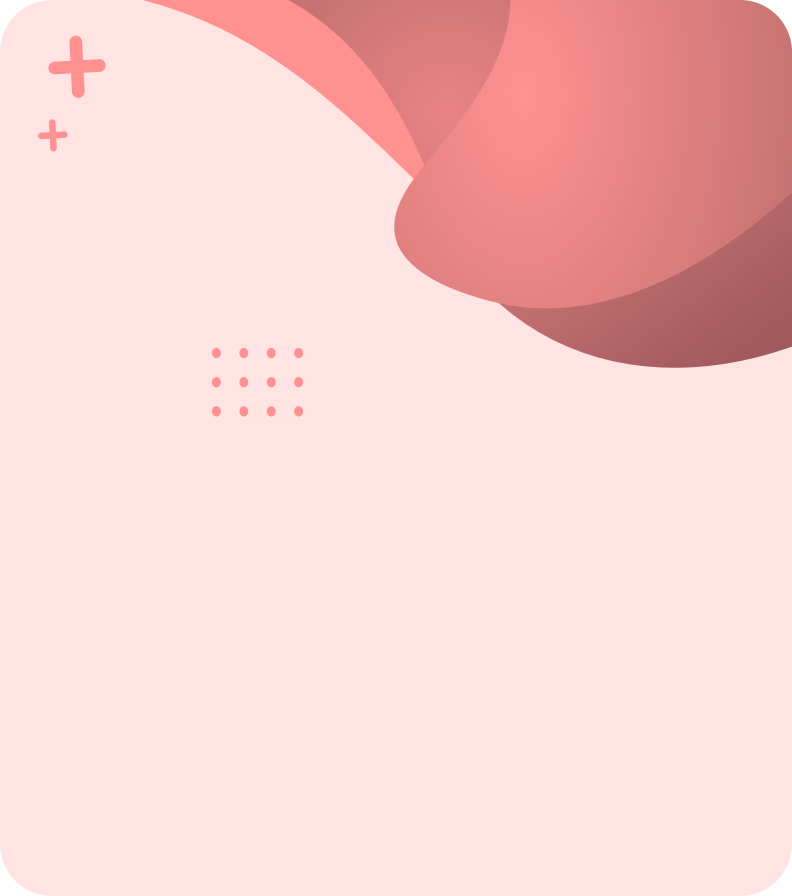
Give the GLSL for this background, as a WebGL 2 fragment shader.

```glsl
#version 300 es
precision highp float;

uniform vec2 u_resolution;
out vec4 fragColor;

const vec3 WHITE = vec3(1.0);
const vec3 BLUSH = vec3(1.0, 0.894, 0.890);
const vec3 CORAL = vec3(1.0, 0.570, 0.570);
const vec3 ROSE = vec3(0.910, 0.515, 0.515);
const vec3 CLAY = vec3(0.780, 0.450, 0.450);
const vec3 WINE = vec3(0.620, 0.345, 0.355);
const int CURVE_STEPS = 20;

// A path holds (squared distance to its outline, side: +1 outside, -1 inside)
const vec2 EMPTY_PATH = vec2(1e6, 1.0);

float segmentDistance(vec2 p, vec2 a, vec2 b) {
    vec2 edge = b - a;
    return length(p - a - edge * clamp(dot(p - a, edge) / dot(edge, edge), 0.0, 1.0));
}

vec2 addLine(vec2 path, vec2 p, vec2 a, vec2 b) {
    float d = segmentDistance(p, a, b);
    bool spans = (a.y > p.y) != (b.y > p.y);
    if (spans && p.x < a.x + (b.x - a.x) * (p.y - a.y) / (b.y - a.y)) path.y = -path.y;
    return vec2(min(path.x, d * d), path.y);
}

vec2 bezier(vec2 a, vec2 b, vec2 c, vec2 d, float t) {
    float u = 1.0 - t;
    return u * u * u * a + 3.0 * u * u * t * b + 3.0 * u * t * t * c + t * t * t * d;
}

vec2 addCurve(vec2 path, vec2 p, vec2 a, vec2 b, vec2 c, vec2 d) {
    vec2 from = a;
    for (int i = 1; i <= CURVE_STEPS; i++) {
        vec2 to = bezier(a, b, c, d, float(i) / float(CURVE_STEPS));
        path = addLine(path, p, from, to);
        from = to;
    }
    return path;
}

// Curve a-b-c-d, closed by straight lines through e, f and g
float curvedPatch(vec2 p, vec2 a, vec2 b, vec2 c, vec2 d, vec2 e, vec2 f, vec2 g) {
    vec2 path = addCurve(EMPTY_PATH, p, a, b, c, d);
    path = addLine(path, p, d, e);
    path = addLine(path, p, e, f);
    path = addLine(path, p, f, g);
    path = addLine(path, p, g, a);
    return sqrt(path.x) * path.y;
}

float blobDistance(vec2 p) {
    vec2 top = vec2(0.570, -0.0065), waist = vec2(0.474, 0.1836);
    vec2 left = vec2(0.440, 0.254), belly = vec2(0.557, 0.3385);
    vec2 right = vec2(0.898, 0.202), corner = vec2(1.0, -0.05);
    vec2 path = addCurve(EMPTY_PATH, p, top, vec2(0.570, 0.065), vec2(0.527, 0.120), waist);
    path = addCurve(path, p, waist, vec2(0.456, 0.206), vec2(0.440, 0.229), left);
    path = addCurve(path, p, left, vec2(0.440, 0.2995), vec2(0.501, 0.3255), belly);
    path = addCurve(path, p, belly, vec2(0.664, 0.362), vec2(0.781, 0.3125), right);
    path = addLine(path, p, right, corner);
    path = addLine(path, p, corner, vec2(0.570, -0.05));
    path = addLine(path, p, vec2(0.570, -0.05), top);
    return sqrt(path.x) * path.y;
}

// Slightly tilted plus sign with round ends
float plusDistance(vec2 p, vec2 center, float size) {
    vec2 q = (p - center) / size;
    vec2 upright = vec2(0.04, 0.80), level = vec2(0.72, -0.04);
    float arms = min(segmentDistance(q, -upright, upright), segmentDistance(q, -level, level));
    return (arms - 0.205) * size;
}

float dotGridDistance(vec2 p, vec2 origin, vec2 spacing, vec2 lastCell, float radius) {
    vec2 cell = clamp(round((p - origin) / spacing), vec2(0.0), lastCell);
    return length((p - origin - cell * spacing) * vec2(1.07, 0.93)) - radius;
}

float roundedBox(vec2 p, vec2 halfSize, float radius) {
    vec2 q = abs(p) - halfSize + radius;
    return length(max(q, 0.0)) + min(max(q.x, q.y), 0.0) - radius;
}

float coverage(float d, float pixel) {
    return clamp(0.5 - d / pixel, 0.0, 1.0);
}

void main() {
    // Canvas height is one unit, measured down from the top edge
    float pixel = 1.0 / u_resolution.y;
    vec2 p = vec2(gl_FragCoord.x, u_resolution.y - gl_FragCoord.y) * pixel;
    vec3 color = BLUSH;

    // Coral ribbon
    float ribbon = curvedPatch(p, vec2(0.159, 0.0), vec2(0.2865, 0.0326), vec2(0.371, 0.1107),
        vec2(0.465, 0.203), vec2(0.52, 0.203), vec2(0.52, -0.1), vec2(0.08, -0.02));
    color = mix(color, CORAL, coverage(ribbon, pixel));

    // Shaded fold behind the blob
    float fold = curvedPatch(p, vec2(0.3216, 0.0), vec2(0.397, 0.0417), vec2(0.440, 0.1068),
        vec2(0.474, 0.185), vec2(0.56, 0.185), vec2(0.60, -0.05), vec2(0.231, -0.05));
    vec3 foldColor = mix(ROSE, CLAY, min(length(p - vec2(0.50, 0.125)) / 0.19, 1.0));
    color = mix(color, foldColor, coverage(fold, pixel));

    // Dark lower lobe
    float lobe = curvedPatch(p, vec2(0.557, 0.3385), vec2(0.651, 0.422), vec2(0.781, 0.428),
        vec2(0.898, 0.3815), vec2(1.0, 0.30), vec2(0.95, 0.15), vec2(0.54, 0.32));
    float lobeShade = smoothstep(0.54, 0.88, dot(p, vec2(0.6, 0.8)));
    color = mix(color, mix(CLAY, WINE, lobeShade), coverage(lobe, pixel));

    // Main blob with an off-centre glow
    float glow = min(length((p - vec2(0.583, 0.104)) / vec2(0.312, 0.495)), 1.0);
    color = mix(color, mix(CORAL, CLAY, glow), coverage(blobDistance(p), pixel));

    // Plus signs and dot grid
    float marks = min(plusDistance(p, vec2(0.086, 0.0745), 0.0345),
                      plusDistance(p, vec2(0.059, 0.151), 0.0178));
    marks = min(marks, dotGridDistance(p, vec2(0.2415, 0.394), vec2(0.0306, 0.03255),
                                       vec2(3.0, 2.0), 0.0053));
    color = mix(color, CORAL, coverage(marks, pixel));

    // Rounded card corners
    vec2 halfCard = 0.5 * u_resolution * pixel;
    color = mix(WHITE, color, coverage(roundedBox(p - halfCard, halfCard, 0.058), pixel));
    fragColor = vec4(color, 1.0);
}
```
